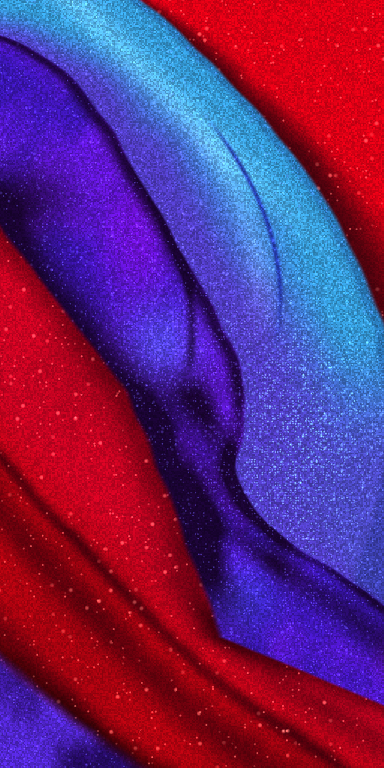
Write a Shadertoy shader that draws this background.

```glsl
// Flowing ribbons of glittering paint: red, violet and sky blue, split by curved edges.
// Each edge is a formula x(d), with d measured down from the top; creases are soft
// ridges along those curves, and hashed grain and flakes give the glitter.

float hash(vec2 p) {
    vec3 q = fract(vec3(p.xyx) * 0.1031);
    q += dot(q, q.yzx + 33.33);
    return fract((q.x + q.y) * q.z);
}

float noise(vec2 p) {
    vec2 i = floor(p), f = fract(p);
    f = f * f * (3.0 - 2.0 * f);
    return mix(mix(hash(i), hash(i + vec2(1, 0)), f.x),
               mix(hash(i + vec2(0, 1)), hash(i + vec2(1, 1)), f.x), f.y);
}

float fbm(vec2 p) {
    float sum = 0.0, amp = 0.5;
    for (int i = 0; i < 4; i++) {
        sum += amp * noise(p);
        p = mat2(1.6, 1.2, -1.2, 1.6) * p + 7.3;
        amp *= 0.5;
    }
    return sum;
}

float ridge(float v, float width) { return exp(-v * v / (width * width)); }

float glow(vec2 p, vec2 center, vec2 size) {
    vec2 q = (p - center) / size;
    return exp(-dot(q, q));
}

// Round flakes, one per cell, present with the given chance
float flakes(vec2 p, float scale, float chance) {
    vec2 id = floor(p * scale), f = fract(p * scale);
    vec2 center = 0.3 + 0.4 * vec2(hash(id + 3.7), hash(id + 19.1));
    float lit = step(1.0 - chance, hash(id + 51.3));
    return lit * (0.35 + 0.65 * hash(id + 83.9)) * smoothstep(0.5, 0.1, length(f - center));
}

// Edges, from upper right to lower left
float skyEdge(float d) { return 0.365 + 1.2 * d - 0.54 * d * d; }

float violetEdge(float d) {
    return 0.105 + 0.56 * d - 0.155 * exp(14.0 * (0.09 - d))
         - 0.19 * ridge(d - 1.29, 0.21) + 0.35 * max(d - 1.45, 0.0);
}

float redEdge(float d) {
    return -0.06 + 0.386 * d - 0.4 * max(1.02 - d, 0.0) + 2.0 * max(d - 1.66, 0.0);
}

vec3 upperRed(float gap, float d, float cloud) {
    float shade = 1.0 - smoothstep(0.0, 0.07 + 0.16 * d, gap + 0.06 * (cloud - 0.5));
    return mix(vec3(0.85, 0.0, 0.08), vec3(0.27, 0.01, 0.05), shade * 0.95);
}

vec3 lowerRed(vec2 p, float gap, float cloud) {
    float fold = p.y - (1.18 + 1.2 * p.x - 0.32 * p.x * p.x) + 0.05 * (cloud - 0.5);
    float shade = 0.75 * ridge(fold - 0.01, 0.028) + 0.65 * ridge(fold - 0.15, 0.075)
                + 0.5 * ridge(fold - 0.45, 0.05) + 0.6 * ridge(gap, 0.07)
                + 0.45 * ridge(fold + 0.12, 0.05) * smoothstep(0.35, 0.6, p.x);
    vec3 col = mix(vec3(0.79, 0.01, 0.13), vec3(0.7, 0.01, 0.06), smoothstep(-0.2, 0.1, fold));
    return mix(col, vec3(0.24, 0.0, 0.04), clamp(shade + 0.5 * (cloud - 0.5), 0.0, 0.95));
}

vec3 skyBlue(vec2 p, float inner, float outer, float cloud) {
    float d = p.y, across = inner / (inner + outer);
    float cyan = smoothstep(0.12, 0.75, across + 0.25 * (cloud - 0.5) + 0.2 * ridge(d, 0.3));
    cyan *= 1.0 - 0.85 * smoothstep(0.8, 1.2, d - 0.2 * (p.x - 0.8));
    vec3 col = mix(vec3(0.31, 0.23, 0.75), vec3(0.2, 0.59, 0.82), cyan);
    col += vec3(0.14, 0.13, 0.12) * ridge(p.x - (0.19 + 1.0 * d), 0.06) * smoothstep(0.75, 0.3, d);
    // Thin crease with a paler left bank
    float crease = p.x - (0.73 - 0.85 * (d - 0.78) * (d - 0.78));
    float span = smoothstep(0.28, 0.42, d) * smoothstep(0.95, 0.7, d);
    col = mix(col, vec3(0.1, 0.15, 0.62), 0.85 * span * ridge(crease, 0.007));
    col += 0.1 * span * ridge(crease + 0.05, 0.04);
    return mix(col, vec3(0.04, 0.12, 0.4), 0.7 * ridge(outer, 0.02));
}

vec3 violet(vec2 p, float inner, float gap, float cloud) {
    float d = p.y;
    vec3 col = mix(vec3(0.22, 0.08, 0.68), vec3(0.37, 0.09, 0.84), smoothstep(0.3, 0.65, cloud));
    col = mix(col, vec3(0.47, 0.06, 0.86), 0.8 * glow(p, vec2(0.36, 0.62), vec2(0.1, 0.2)));
    col = mix(col, vec3(0.33, 0.3, 0.92), 0.8 * glow(p, vec2(0.42, 0.9), vec2(0.1, 0.11)));
    col = mix(col, vec3(0.25, 0.2, 0.82), 0.8 * glow(p, vec2(0.63, 1.56), vec2(0.09, 0.09)));
    // Broad shadow beside the red, then the gathered folds at the centre
    float shade = 0.95 * ridge(gap, 0.085) * smoothstep(1.75, 1.4, d)
                + 0.75 * glow(p, vec2(0.06, 0.52), vec2(0.13, 0.09))
                + 0.8 * glow(p, vec2(0.49, 1.05), vec2(0.09, 0.08))
                + 0.95 * glow(p, vec2(0.5, 1.31), vec2(0.08, 0.17));
    float strand = sin(36.0 * (p.x - 0.4 * d) + 7.0 * cloud);
    shade += 0.35 * strand * smoothstep(0.95, 1.1, d) * smoothstep(1.6, 1.45, d);
    // Inner seam curling back to the left
    float seam = p.x - (0.5 - 0.85 * (d - 0.86) * (d - 0.86));
    shade += 0.65 * ridge(seam, 0.012) * smoothstep(0.38, 0.5, d) * smoothstep(1.0, 0.9, d);
    shade += 0.85 * ridge(inner + 0.015, 0.026) + 0.6 * ridge(inner + 0.12, 0.06) * smoothstep(1.2, 1.4, d);
    return mix(col, vec3(0.09, 0.01, 0.17), clamp(shade, 0.0, 0.96));
}

void mainImage(out vec4 fragColor, in vec2 fragCoord) {
    vec2 uv = fragCoord / iResolution.xy;
    vec2 p = vec2(uv.x, 2.0 - 2.0 * uv.y);
    float cloud = fbm(p * vec2(5.0, 4.0) + 2.0);
    float d = p.y, wobble = 0.012 * (noise(p * 14.0) - 0.5);
    float outer = skyEdge(d) - p.x + wobble;
    float inner = p.x - violetEdge(d) + wobble;
    float gap = p.x - redEdge(d) + wobble;
    float corner = d - (1.706 + 0.9 * p.x - 0.33 * p.x * p.x) + wobble;

    // Layer the paints; the lower edges are softer than the upper ones
    float isSky = smoothstep(-0.005, 0.006, inner);
    float isLow = smoothstep(0.012, -0.012, gap);
    float isTop = smoothstep(0.006, -0.012, outer) * step(d, 1.1);
    float isCorner = smoothstep(-0.02, 0.035, corner);
    vec3 col = mix(violet(p, inner, gap, cloud), skyBlue(p, inner, max(outer, 0.02), cloud), isSky);
    col = mix(col, lowerRed(p, gap, cloud), isLow);
    col = mix(col, upperRed(-outer, d, cloud), isTop);
    vec3 cornerPaint = mix(vec3(0.13, 0.03, 0.35), vec3(0.32, 0.15, 0.82), smoothstep(0.3, 0.6, cloud));
    col *= 1.0 - 0.6 * ridge(corner, 0.045);
    col = mix(col, cornerPaint, isCorner);

    // Fine grain everywhere, dense cool flakes on blue, sparse warm ones on red
    float red = max(isTop, isLow * (1.0 - isCorner));
    col *= 1.0 + (hash(floor(p * 256.0)) - 0.5) * mix(0.42, 0.3, red);
    float drift = glow(p, vec2(0.78, 1.15), vec2(0.2, 0.32)) + 0.5 * glow(p, vec2(0.42, 0.9), vec2(0.15, 0.2));
    float cool = flakes(p, 150.0, 0.1 + 0.3 * drift) + 0.7 * flakes(p + 0.37, 90.0, 0.05 + 0.12 * drift);
    float warm = flakes(p, 120.0, 0.07 * cloud) + flakes(p + 0.61, 65.0, 0.05 * cloud);
    col += (1.0 - red) * cool * mix(vec3(0.2, 0.2, 0.45), vec3(0.25, 0.55, 0.4), isSky * min(drift, 1.0));
    col += red * warm * vec3(0.5, 0.32, 0.28);
    fragColor = vec4(clamp(col, 0.0, 1.0), 1.0);
}
```
